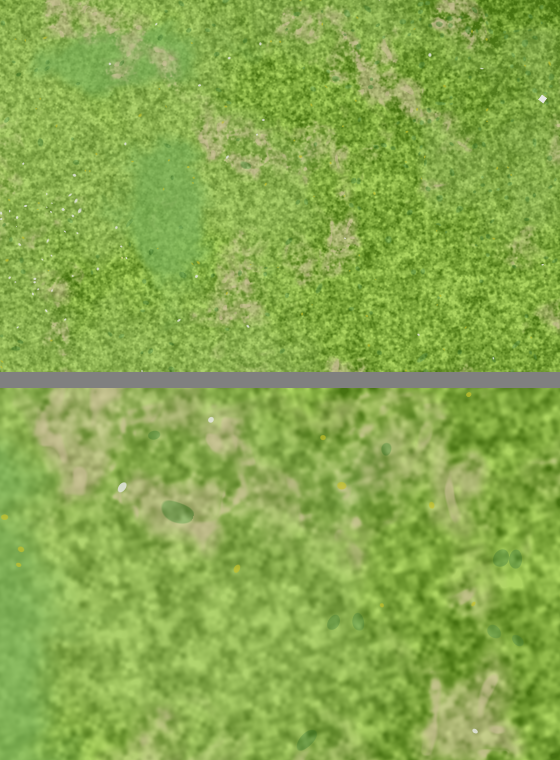
Top: the whole. Bottom: its middle third, enlarged.
Reproduce this texture procedurally as a Shadertoy shader.

```glsl
// A meadow seen from above: fine grass grain over soft tonal drifts,
// worn straw patches, smooth green films and sparse tiny flowers.
// Layers of value noise are mixed by broad elliptical density fields.

#define GRAIN_SCALE 112.0
#define GRAIN_CONTRAST 1.45
#define CLUMP_SCALE 36.0
#define CLUMP_CONTRAST 0.42
#define PATCH_SCALE 6.5
#define WEAR_AMOUNT 0.72
#define HAZE_AMOUNT 0.42
#define FILM_AMOUNT 0.72
#define FLOWER_CELLS 64.0

const vec3 GRASS_DARK  = vec3(0.31, 0.48, 0.09);
const vec3 GRASS_LIGHT = vec3(0.63, 0.79, 0.34);
const vec3 HAZE        = vec3(0.62, 0.74, 0.42);
const vec3 BARE        = vec3(0.69, 0.68, 0.49);
const vec3 STRAW       = vec3(0.82, 0.76, 0.62);
const vec3 FILM        = vec3(0.46, 0.67, 0.33);
const vec3 WEED        = vec3(0.35, 0.56, 0.25);
const vec3 PETAL       = vec3(0.90, 0.91, 0.89);
const vec3 YELLOW      = vec3(0.78, 0.76, 0.16);

const mat2 TURN = mat2(0.8, 0.6, -0.6, 0.8);

float hash(vec2 p) {
    vec3 q = fract(vec3(p.xyx) * 0.1031);
    q += dot(q, q.yzx + 33.33);
    return fract((q.x + q.y) * q.z);
}

float noise(vec2 p) {
    vec2 i = floor(p), f = fract(p);
    f = f * f * (3.0 - 2.0 * f);
    return mix(mix(hash(i), hash(i + vec2(1, 0)), f.x),
               mix(hash(i + vec2(0, 1)), hash(i + vec2(1, 1)), f.x), f.y);
}

float fbm(vec2 p) {
    float sum = 0.0, weight = 0.5;
    for (int i = 0; i < 5; i++) {
        sum += weight * noise(p);
        p = TURN * p * 2.03 + 17.3;
        weight *= 0.5;
    }
    return sum / 0.96875;
}

// Soft elliptical density, 1 at the centre
float blob(vec2 p, vec2 centre, vec2 radii) {
    vec2 d = (p - centre) / radii;
    return exp(-dot(d, d));
}

// One jittered dot in some cells; size is a share of the cell
float specks(vec2 p, float cells, float chance, float size) {
    vec2 q = p * cells, id = floor(q);
    vec2 jitter = vec2(hash(id + 3.7), hash(id + 91.3));
    float radius = size * mix(0.6, 1.2, hash(id + 47.1));
    float soft = 0.8 * cells / iResolution.y;
    float dist = length(fract(q) - mix(vec2(0.3), vec2(0.7), jitter));
    return (1.0 - smoothstep(radius - soft, radius + soft, dist)) * step(hash(id + 11.9), chance);
}

void mainImage(out vec4 fragColor, in vec2 fragCoord) {
    vec2 p = fragCoord / iResolution.y;
    float aspect = iResolution.x / iResolution.y;
    float across = p.x / aspect;
    vec2 warped = p + 0.03 * (vec2(noise(p * 19.0), noise(p * 19.0 + 40.0)) - 0.5);

    // Grass blades and clumps, darker to the right and along the top
    float grain = 0.6 * noise(TURN * p * GRAIN_SCALE)
                + 0.4 * noise(TURN * TURN * p * GRAIN_SCALE * 1.8 + 9.0) - 0.5;
    float clump = noise(TURN * warped * CLUMP_SCALE + 5.0) - 0.5;
    float drift = fbm(p * 3.0 + 21.0) - 0.5;
    float shade = 0.16 * smoothstep(0.4, 1.0, across) * smoothstep(0.15, 0.8, p.y)
                + 0.22 * smoothstep(0.93, 1.02, p.y + 0.1 * drift) * smoothstep(0.2, 0.7, across);
    float tone = 0.55 + GRAIN_CONTRAST * grain + CLUMP_CONTRAST * clump + 0.45 * drift - shade;
    vec3 color = mix(GRASS_DARK, GRASS_LIGHT, clamp(tone, -0.1, 1.15));

    // Pale haze, strongest on the left
    float haze = smoothstep(0.36, 0.68, fbm(warped * 4.0 + 63.0) + 0.14 - 0.24 * across);
    color = mix(color, HAZE + 0.20 * grain, HAZE_AMOUNT * haze);

    // Smooth films of low growth
    float filmField = blob(p, vec2(0.28, 0.83), vec2(0.24, 0.10))
                    + blob(p, vec2(0.45, 0.42), vec2(0.10, 0.19));
    float film = smoothstep(0.30, 0.75, filmField + 1.3 * (fbm(warped * 7.0 + 80.0) - 0.5));
    color = mix(color, FILM + 0.07 * grain + 0.08 * drift, FILM_AMOUNT * film);

    // Worn ground with broken edges and bright straw
    float wearField = blob(p, vec2(0.42, 0.85), vec2(0.52, 0.24))
                    + 0.75 * blob(p, vec2(1.12, 0.72), vec2(0.33, 0.25));
    float wear = smoothstep(0.50, 0.68, fbm(warped * PATCH_SCALE + 4.0) - 0.09 + 0.13 * wearField);
    wear *= smoothstep(-0.45, 0.25, clump + 0.6 * grain);
    color = mix(color, BARE + 0.26 * grain, WEAR_AMOUNT * wear);
    float straw = smoothstep(0.66, 0.86, noise(warped * 62.0 + 31.0)) * smoothstep(0.1, 0.6, wear);
    color = mix(color, STRAW, 0.55 * straw);

    // Broad-leaved weeds, mostly upper right
    float weedChance = 0.05 + 0.20 * smoothstep(0.45, 0.9, across) * smoothstep(0.3, 0.7, p.y);
    float weeds = specks(warped + 7.0, 42.0, weedChance, 0.28);
    color = mix(color, WEED + 0.30 * grain, 0.6 * weeds);

    // White flowers gathered at lower left, with stray yellow ones
    float flowerChance = 0.004 + 0.11 * blob(p, vec2(0.10, 0.36), vec2(0.18, 0.16));
    color = mix(color, PETAL, 0.85 * specks(warped, FLOWER_CELLS, flowerChance, 0.22));
    color = mix(color, YELLOW, 0.7 * specks(warped + 3.0, FLOWER_CELLS, 0.012, 0.18));

    // Small pale tile lying near the right edge
    vec2 tile = abs(TURN * (p - vec2(0.969 * aspect, 0.734)));
    float edge = max(tile.x, tile.y);
    color = mix(color, PETAL, 1.0 - smoothstep(0.007, 0.010, edge));

    fragColor = vec4(clamp(color, 0.0, 1.0), 1.0);
}
```
